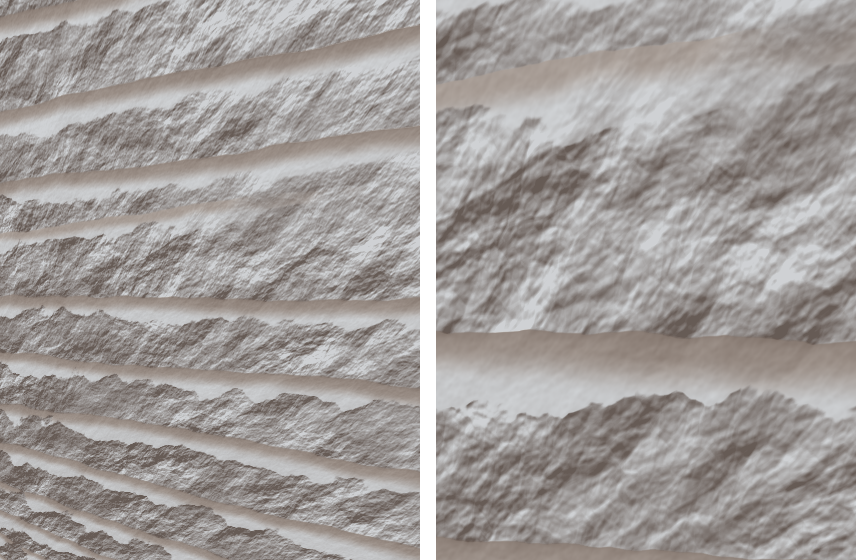
Left, the full canvas; right, a detail of the centre.
Write a Shadertoy shader that draws this texture.

```glsl
const int GROOVES = 12;
const float BROKEN_GROOVE = 3.0;                  // shallow cut that fades out
const vec3 FAN_LEFT = vec3(0.05, 0.146, -0.00547); // depth below top at left edge, by index
const vec3 FAN_RISE = vec3(-0.189, 0.0436, 0.0017); // drop from left to right, by index
const vec2 WIDTH_FIRST = vec2(0.045, 0.066);      // groove width at left and right
const vec2 WIDTH_SHRINK = vec2(0.003, 0.004);
const vec3 DARK_STONE = vec3(0.40, 0.355, 0.332);
const vec3 PALE_STONE = vec3(0.81, 0.82, 0.83);
const vec3 WARM_SHADE = vec3(1.03, 0.985, 0.945);
const vec2 LIGHT = vec2(-0.35, 0.94);
const float CHIP_FREQ = 9.0;
const float CELL_MEAN = 0.42;
const float RELIEF = 0.125;

vec2 hash2(vec2 p) {
    vec3 q = fract(p.xyx * vec3(0.1031, 0.1030, 0.0973));
    q += dot(q, q.yzx + 33.33);
    return fract((q.xx + q.yz) * q.zy);
}

// Distance to the nearest jittered cell point
float cellular(vec2 p) {
    vec2 cell = floor(p), f = fract(p);
    float nearest = 4.0;
    for (int y = -1; y <= 1; y++)
    for (int x = -1; x <= 1; x++) {
        vec2 o = vec2(x, y);
        vec2 d = o + hash2(cell + o + 50.0) - f;
        nearest = min(nearest, dot(d, d));
    }
    return sqrt(nearest);
}

float layeredSines(vec2 p) {
    float sum = 0.0, amp = 0.5;
    for (int i = 0; i < 4; i++) {
        sum += amp * sin(p.x + 1.7 * sin(p.y)) * cos(p.y - 0.8 * sin(p.x * 1.3));
        p = mat2(1.5, 1.1, -1.1, 1.5) * p + 2.3;
        amp *= 0.55;
    }
    return sum;
}

// Height of the split stone face: cellular pits and bumps in turn
float chipHeight(vec2 p) {
    p += 0.006 * vec2(layeredSines(p * 23.0), layeredSines(p * 21.0 + 7.0));
    float h = 0.0, freq = CHIP_FREQ, side = 1.0;
    for (int i = 0; i < 6; i++) {
        h += side * (cellular(p * freq) - CELL_MEAN) / freq;
        p = mat2(0.8, 0.6, -0.6, 0.8) * p + 1.7;
        freq *= 1.9;
        side = -side;
    }
    return h;
}

float quadratic(vec3 k, float i) {
    return k.x + i * (k.y + i * k.z);
}

void mainImage(out vec4 fragColor, in vec2 fragCoord) {
    vec2 uv = fragCoord / iResolution.xy;
    vec2 p = fragCoord / iResolution.y;
    float aa = 1.3 / iResolution.y;

    // Rock face, with finer detail toward the lower left
    vec2 q = p / (0.55 + 0.3 * uv.x + 0.35 * uv.y);
    const float stepSize = 0.0024;
    float chip = chipHeight(q);
    float relief = (chip - chipHeight(q + stepSize * LIGHT)) / stepSize;
    float mottle = layeredSines(q * 9.0);
    float grain = cellular(q * 230.0) - CELL_MEAN;
    float rock = 0.29 + 0.2 * uv.x + 0.2 * uv.y;
    rock += RELIEF * (1.0 + 0.6 * mottle) * relief;
    rock += 1.6 * chip + 0.09 * mottle + 0.12 * grain;

    float tone = rock, warmth = 0.0;
    for (int n = 0; n < GROOVES; n++) {
        float i = float(n);
        float broken = 1.0 - step(0.5, abs(i - BROKEN_GROOVE));
        float keep = 1.0 - broken * smoothstep(0.45, 0.82, uv.x + 3.0 * chip);

        // Fan of nearly straight cuts
        float depth = quadratic(FAN_LEFT, i) + quadratic(FAN_RISE, i) * uv.x;
        depth += 0.036 * exp(-(i - 1.5) * (i - 1.5));
        depth -= broken * (0.015 + 0.05 * uv.x);
        depth += 0.003 * sin(uv.x * 7.0 + i * 2.4);
        vec2 widths = WIDTH_FIRST - WIDTH_SHRINK * i;
        float width = mix(widths.x, widths.y, uv.x) * (1.0 - 0.25 * broken);

        // Crisp overhang above, chipped lip below, softer where dusty
        float upper = 1.0 - smoothstep(1.0, 5.0, i);
        float fromTop = 1.0 - depth + 0.5 * width - uv.y + 0.07 * chip;
        float fromLip = width - fromTop + 0.4 * chip + 0.004 * mottle;
        float lipBlur = aa + 0.006 * upper * uv.x;
        float mask = keep * smoothstep(-aa, aa, fromTop) * smoothstep(-lipBlur, lipBlur, fromLip);

        // Pale dust under upper cuts, dark lips under lower ones
        float below = max(-fromLip, 0.0);
        float under = step(0.0, fromTop) * keep;
        tone += under * upper * 0.36 * uv.x * exp(-below / 0.03);
        tone -= under * (1.0 - upper) * 0.1 * exp(-below / 0.014);

        // Shaded back of the cut running into its bright ledge
        float t = clamp(fromTop / width, 0.0, 1.0);
        float ledge = smoothstep(0.25, 0.88, t + 0.08 * mottle);
        float shade = mix(0.45 + 0.12 * broken, 0.96 - 0.012 * i, ledge);
        shade -= 0.14 * exp(-9.0 * t) * (1.0 - broken);
        shade += 0.018 * relief + 0.05 * grain;
        tone = mix(tone, shade, mask);
        warmth = mix(warmth, 1.0 - ledge, mask);
    }

    vec3 color = mix(DARK_STONE, PALE_STONE, clamp(tone, 0.0, 1.0));
    color *= mix(vec3(1.0), WARM_SHADE, warmth);
    fragColor = vec4(clamp(color, 0.0, 1.0), 1.0);
}
```
